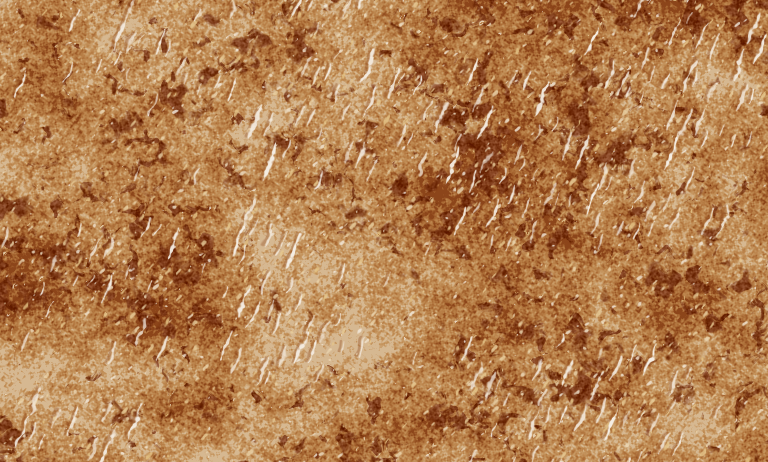
A Shadertoy shader for this texture:

```glsl
// Draws a glossy tan hide with rusty pits, slanted white glints and fine wet specks.

const vec3 RUST      = vec3(0.45, 0.18, 0.06);
const vec3 UMBER     = vec3(0.55, 0.27, 0.10);
const vec3 BROWN     = vec3(0.66, 0.41, 0.20);
const vec3 TAN       = vec3(0.73, 0.51, 0.29);
const vec3 SAND      = vec3(0.78, 0.60, 0.39);
const vec3 CREAM     = vec3(0.84, 0.72, 0.57);
const vec3 GLOSS     = vec3(0.96, 0.93, 0.89);
const vec3 GOLD      = vec3(0.90, 0.77, 0.52);
const vec2 SLANT     = vec2(0.37, 0.93);    // direction of the glints
const vec2 GLINT_CELL = vec2(0.031, 0.088); // spacing across and along
const float GLINT_WIDTH = 0.0035;
const float SPECK_CELL  = 0.019;
const float GRAIN_FREQ  = 145.0;
const float GRAIN_GAIN  = 0.58;
const float BROAD_GAIN  = 1.45;
const float MOTTLE_GAIN = 0.80;
const float PIT_FREQ    = 20.0;

float hash(vec2 p) {
    vec3 q = fract(p.xyx * 0.1031);
    q += dot(q, q.yzx + 33.33);
    return fract((q.x + q.y) * q.z);
}

vec2 hash2(vec2 p) {
    return vec2(hash(p + 17.3), hash(p + 61.7));
}

float noise(vec2 p) {
    vec2 i = floor(p), f = fract(p);
    f = f * f * (3.0 - 2.0 * f);
    return mix(mix(hash(i), hash(i + vec2(1, 0)), f.x),
               mix(hash(i + vec2(0, 1)), hash(i + vec2(1, 1)), f.x), f.y);
}

float fbm(vec2 p) {
    float sum = 0.0, amp = 0.533;
    for (int i = 0; i < 4; i++) {
        sum += amp * noise(p);
        p = mat2(0.8, 0.6, -0.6, 0.8) * p * 2.03 + 11.7;
        amp *= 0.5;
    }
    return sum;
}

// Pale raised areas, loosely spaced, that carry most of the glints
float patchMask(vec2 p) {
    vec2 q = p * vec2(2.4, 3.0), cell = floor(q);
    float nearest = 9.0;
    for (int j = -1; j <= 1; j++)
    for (int i = -1; i <= 1; i++) {
        vec2 id = cell + vec2(i, j);
        nearest = min(nearest, length(q - id - 0.2 - 0.6 * hash2(id + 7.0)));
    }
    return 1.0 - smoothstep(0.18, 0.55, nearest + 0.35 * (noise(p * 11.0) - 0.5));
}

// Slanted streaks: x is the bright line, y the dark edge beside it
vec2 glints(vec2 p, float px) {
    vec2 dir = normalize(SLANT), side = vec2(dir.y, -dir.x);
    vec2 q = vec2(dot(p, side), dot(p, dir));
    float ragged = noise(p * 140.0);
    float wobble = (noise(p * 45.0) - 0.5) * 0.010;
    vec2 result = vec2(0.0);
    for (int i = -1; i <= 1; i++) {
        float column = floor(q.x / GLINT_CELL.x) + float(i);
        float shift = hash(vec2(column, 5.0));
        float row = floor(q.y / GLINT_CELL.y - shift);
        for (int j = -1; j <= 1; j++) {
            vec2 id = vec2(column, row + float(j));
            vec2 r = hash2(id);
            vec2 center = (id + vec2(0.0, shift) + 0.2 + 0.6 * r) * GLINT_CELL;
            float chance = 0.04 + 0.8 * patchMask(center.x * side + center.y * dir);
            if (hash(id + 93.1) > chance) continue;
            vec2 d = q - center;
            float halfLen = mix(0.014, 0.050, r.x * (0.4 + 0.6 * r.y));
            float along = d.y / halfLen;
            d.x += wobble + 0.004 * along * along * (r.y - 0.3);
            float width = GLINT_WIDTH * mix(0.45, 1.2, r.x)
                        * sqrt(max(0.0, 1.0 - along * along)) * (0.1 + 1.4 * ragged);
            float line = 1.0 - smoothstep(-px, px, abs(d.x) - width);
            float edge = 1.0 - smoothstep(0.0, 0.004, abs(d.x + 0.006) - 0.5 * width);
            float inside = 1.0 - smoothstep(0.85, 1.0, abs(along));
            result = max(result, inside * vec2(line * mix(0.6, 1.0, r.y), edge));
        }
    }
    return result;
}

// Small wet highlights; x is strength, y a random warmth
vec2 specks(vec2 p, float px, float density) {
    vec2 cell = floor(p / SPECK_CELL), result = vec2(0.0);
    float ragged = (noise(p * 120.0) - 0.5) * 0.006;
    for (int j = -1; j <= 1; j++)
    for (int i = -1; i <= 1; i++) {
        vec2 id = cell + vec2(i, j), r = hash2(id);
        if (hash(id + 41.9) > density) continue;
        vec2 d = p - (id + r) * SPECK_CELL;
        d.x -= 0.4 * d.y;
        d.y *= mix(0.5, 1.1, r.x);
        float radius = mix(0.0015, 0.0046, r.y * r.y);
        float spot = 1.0 - smoothstep(-px, px, length(d + ragged) - radius);
        if (spot > result.x) result = vec2(spot, r.x);
    }
    return result;
}

vec3 hideRamp(float t) {
    t *= 4.0;
    vec3 c = mix(UMBER, BROWN, clamp(t, 0.0, 1.0));
    c = mix(c, TAN, clamp(t - 1.0, 0.0, 1.0));
    c = mix(c, SAND, clamp(t - 2.0, 0.0, 1.0));
    return mix(c, CREAM, clamp(t - 3.0, 0.0, 1.0));
}

void mainImage(out vec4 fragColor, in vec2 fragCoord) {
    vec2 p = fragCoord / iResolution.y;
    float px = 1.0 / iResolution.y;

    // Mottled ground with fine grain in two turned layers
    float pale = patchMask(p);
    float broad = fbm(p * vec2(2.6, 4.8) + 3.1) - 0.5;
    float mottle = fbm(p * 17.0 + 20.0) - 0.5;
    vec2 turned = mat2(0.8, 0.6, -0.6, 0.8) * p * GRAIN_FREQ;
    float grain = noise(turned) + noise(turned.yx * 1.9 + 31.0) - 1.0;
    float tone = 0.42 + BROAD_GAIN * broad + MOTTLE_GAIN * mottle
               + GRAIN_GAIN * grain + 0.20 * pale;
    vec3 color = hideRamp(tone);

    // Rusty pits in two sizes, gathered in the darker zones
    vec2 warp = vec2(noise(p * 45.0), noise(p * 45.0 + 50.0)) - 0.5;
    float shade = -0.60 * broad - 0.05 * pale;
    float large = fbm(p * PIT_FREQ + warp * 0.7 + 70.0) + shade;
    float small = fbm(p * PIT_FREQ * 2.1 + warp + 130.0) + 0.7 * shade - 0.02;
    float pitField = max(large, small);
    float pit = smoothstep(0.60, 0.74, pitField);
    color = mix(color, RUST + 0.16 * grain, 0.85 * pit);

    // Wet highlights
    vec2 glint = glints(p, px);
    color = mix(color, UMBER, 0.35 * glint.y);
    float rim = smoothstep(0.56, 0.64, pitField);
    vec2 speck = specks(p, px, 0.20 + 0.22 * pale + 0.25 * rim);
    color = mix(color, mix(GOLD, GLOSS, speck.y), 0.8 * speck.x);
    color = mix(color, GLOSS, glint.x);

    fragColor = vec4(color, 1.0);
}
```
